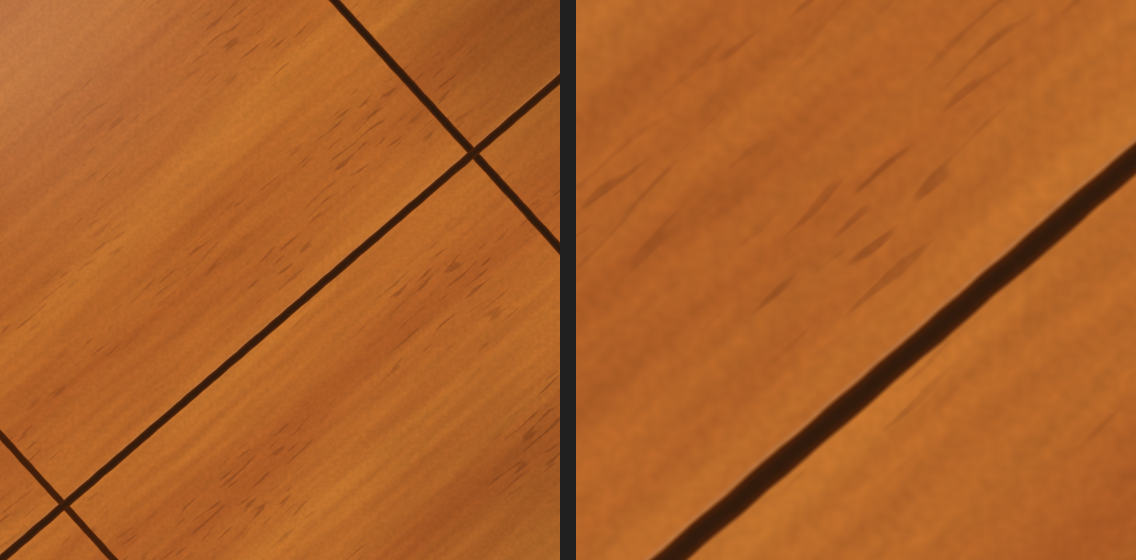
Left: the whole. Right: its middle third, enlarged.
Write a WebGL 1 fragment shader that draws this texture.

```glsl
precision highp float;
// Square wood-grain tiles laid diagonally, parted by thin dark grooves.
uniform vec2 u_resolution;

const float TAU = 6.2831853;
const float TILE_SIZE = 0.964;
const vec2 TILE_CORNER = vec2(0.1146, 0.0977);
const vec2 ALONG = vec2(0.758, 0.652);
const vec2 ACROSS = vec2(-0.672, 0.740);

const vec3 RED_WOOD = vec3(0.675, 0.355, 0.145);
const vec3 GOLD_WOOD = vec3(0.755, 0.445, 0.175);
const vec3 PALE_SHEEN = vec3(0.77, 0.52, 0.36);
const vec3 PORE = vec3(0.47, 0.23, 0.10);
const vec3 GROOVE_DARK = vec3(0.18, 0.10, 0.05);
const vec3 GROOVE_WARM = vec3(0.30, 0.13, 0.035);
const vec3 BEVEL = vec3(0.70, 0.47, 0.31);

float hash(vec2 p) {
  return fract(sin(dot(p, vec2(127.1, 311.7))) * 43758.55);
}

vec2 gradient(vec2 cell) {
  float angle = TAU * hash(cell);
  return vec2(cos(angle), sin(angle));
}

// Gradient noise, roughly -1 to 1
float noise(vec2 p) {
  vec2 i = floor(p), f = fract(p);
  vec2 w = f * f * f * (f * (f * 6.0 - 15.0) + 10.0);
  vec2 e = vec2(1.0, 0.0);
  float low = mix(dot(gradient(i), f), dot(gradient(i + e), f - e), w.x);
  float high = mix(dot(gradient(i + e.yx), f - e.yx),
                   dot(gradient(i + 1.0), f - 1.0), w.x);
  return 1.4 * mix(low, high, w.y);
}

float cross2(vec2 a, vec2 b) {
  return a.x * b.y - a.y * b.x;
}

// Canvas position to (distance along grain, distance across grain)
vec2 toGrain(vec2 p) {
  vec2 d = p - TILE_CORNER;
  return vec2(cross2(d, ACROSS), cross2(ALONG, d)) / cross2(ALONG, ACROSS);
}

// Streaked wood for one tile; q is in grain coordinates
vec3 wood(vec2 q, vec2 tile) {
  float seed = hash(tile + 7.3);
  vec2 g = q + 13.0 * seed;
  float warp = 0.05 * noise(g * vec2(2.0, 5.0));
  float acrossTile = q.y - tile.y * TILE_SIZE;
  float band = cos(TAU * (acrossTile - 0.32 + warp + 0.04 * (seed - 0.5)) / 0.33);
  float streak = 0.30 * noise(g * vec2(1.6, 16.0))
               + 0.24 * noise(g * vec2(2.5, 38.0) + 5.0)
               + 0.13 * noise(g * vec2(5.0, 85.0) + 9.0);
  vec3 color = mix(RED_WOOD, GOLD_WOOD, clamp(0.48 + 0.30 * band + streak, 0.0, 1.0));
  color *= 1.0 + 0.045 * noise(g * vec2(7.0, 70.0) + 3.0);

  // Short pores gathered in patches, mostly in the red bands
  float patches = smoothstep(-0.1, 0.55, noise(g * vec2(4.0, 10.0) + 2.0) - 0.25 * band);
  float pore = smoothstep(0.22, 0.62, noise(g * vec2(20.0, 135.0)));
  return mix(color, PORE, 0.42 * pore * patches);
}

// Coverage of a line of the given width, smoothed at its edges
float line(float dist, float width, float soft) {
  return 1.0 - smoothstep(-soft, soft, abs(dist) - 0.5 * width);
}

vec3 addGroove(vec3 base, float dist, float width, float warmth, float soft) {
  vec3 core = mix(GROOVE_DARK, GROOVE_WARM, warmth);
  vec3 tint = mix(GROOVE_WARM, core, line(dist, 0.6 * width, 0.003));
  return mix(base, tint, line(dist, width, soft));
}

void main() {
  vec2 p = gl_FragCoord.xy / u_resolution;
  float soft = max(0.0018, 0.8 / min(u_resolution.x, u_resolution.y));
  vec2 q = toGrain(p);
  vec2 tile = floor(q / TILE_SIZE);
  vec3 color = wood(q, tile);

  // Pale light from the upper left, shade towards the right corners
  float sheen = 1.0 - smoothstep(0.0, 0.6, length(p - vec2(-0.02, 1.0)));
  color = mix(color, PALE_SHEEN, 0.55 * sheen);
  color *= 1.0 - 0.16 * smoothstep(0.45, 0.0, length(p - vec2(1.0, 1.0)));
  color *= 1.0 - 0.10 * smoothstep(0.5, 0.0, length(p - vec2(1.0, 0.05)));

  // Grooves, with a fine bevel on the upper side of the long ones
  vec2 seam = floor(q / TILE_SIZE + 0.5);
  vec2 dist = q - seam * TILE_SIZE;
  dist += 0.0007 * vec2(noise(q * 40.0), noise(q * 40.0 + 8.0));
  float even = 1.0 - mod(seam.x, 2.0);
  color = mix(color, BEVEL, 0.6 * line(dist.y - 0.0088, 0.002, soft));
  color = addGroove(color, dist.x, mix(0.0150, 0.0125, even), 0.55 * even, soft);
  color = addGroove(color, dist.y, 0.0145, 0.15, soft);

  // Fine speckle over the whole surface
  color *= 1.0 + 0.035 * noise(p * 150.0) + 0.02 * noise(p * 75.0 + 4.0);
  gl_FragColor = vec4(color, 1.0);
}
```
